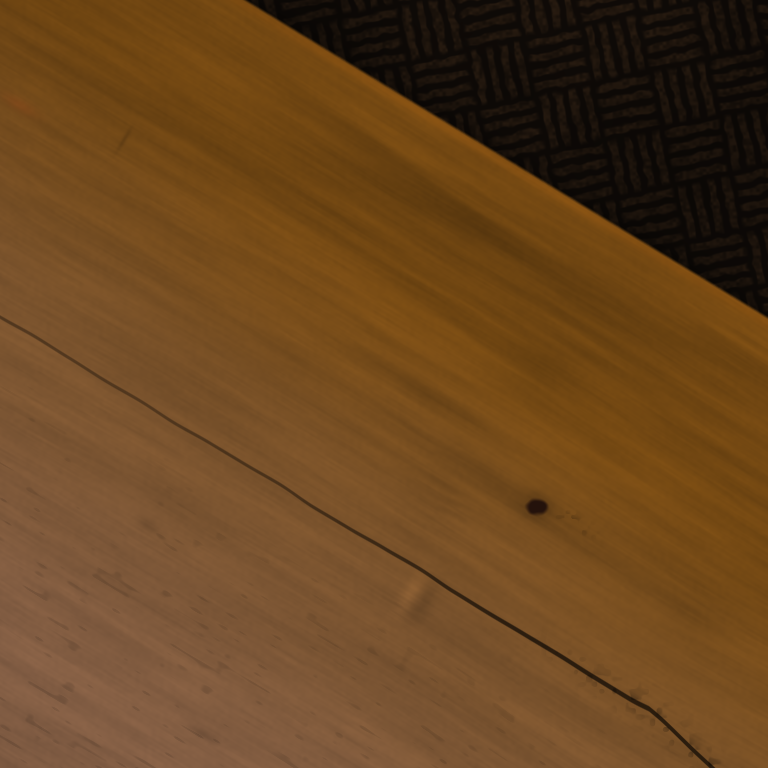
Reproduce this texture procedurally as a WebGL 1 fragment shader.

```glsl
precision highp float;
// Varnished wooden tabletop with a plank seam and knot, above dark basket-weave carpet.
uniform vec2 u_resolution;

const vec2 EDGE_START = vec2(0.319, 1.0);
const vec2 GRAIN_DIR = vec2(0.8545, -0.5195);
const vec3 AMBER = vec3(0.45, 0.28, 0.07);
const vec3 TAN = vec3(0.485, 0.328, 0.175);
const vec3 ROSE = vec3(0.51, 0.365, 0.265);
const vec3 RIB = vec3(0.145, 0.098, 0.058);
const vec3 GAP = vec3(0.055, 0.038, 0.026);
const vec3 KNOT = vec3(0.12, 0.055, 0.04);
const vec2 KNOT_POS = vec2(0.699, 0.340);
const vec2 WEAVE_ORIGIN = vec2(0.668, 0.831);
const float WEAVE_TILE = 0.076;
const float WEAVE_ANGLE = 0.21;
const float RIBS = 4.0;

float hash(vec2 p) {
  vec3 q = fract(p.xyx * vec3(0.1031, 0.1030, 0.0973));
  q += dot(q, q.yzx + 33.33);
  return fract((q.x + q.y) * q.z);
}

float noise(vec2 p) {
  vec2 i = floor(p), f = fract(p);
  f = f * f * (3.0 - 2.0 * f);
  return mix(mix(hash(i), hash(i + vec2(1.0, 0.0)), f.x),
             mix(hash(i + vec2(0.0, 1.0)), hash(i + 1.0), f.x), f.y);
}

float fbm(vec2 p) {
  float sum = 0.0, amp = 0.5;
  for (int i = 0; i < 4; i++) {
    sum += amp * noise(p);
    p = p * 2.03 + 17.3;
    amp *= 0.5;
  }
  return sum;
}

// x runs along the grain, y away from the table edge
vec2 grainSpace(vec2 p) {
  return vec2(dot(p, GRAIN_DIR), dot(p, vec2(GRAIN_DIR.y, -GRAIN_DIR.x)));
}

// Soft elliptical spot aligned with the grain
float spot(vec2 p, vec2 center, vec2 size) {
  vec2 q = grainSpace(p - center) / size;
  return exp(-dot(q, q));
}

// Alternating blocks of fuzzy ribs
vec3 carpet(vec2 p) {
  float c = cos(WEAVE_ANGLE), s = sin(WEAVE_ANGLE);
  vec2 q = p - WEAVE_ORIGIN;
  q = vec2(c * q.x + s * q.y, c * q.y - s * q.x) / WEAVE_TILE + 0.5;
  q += 0.06 * (vec2(noise(p * 90.0), noise(p * 90.0 + 40.0)) - 0.5);
  vec2 cell = floor(q), f = fract(q);
  if (mod(cell.x + cell.y, 2.0) > 0.5) f = f.yx;
  float rib = smoothstep(0.15, 0.75, 0.5 - 0.5 * cos(6.2832 * RIBS * f.y));
  rib *= smoothstep(0.0, 0.10, min(f.x, 1.0 - f.x));
  float fuzz = 0.65 + 0.6 * noise(p * 230.0);
  float light = 0.72 + 0.45 * fbm(p * 7.0);
  return mix(GAP, RIB * fuzz, rib * 0.78) * light;
}

vec3 wood(vec2 p, float depth, float px) {
  vec2 g = grainSpace(p);
  g.y += 0.012 * (noise(g * vec2(3.0, 5.0)) - 0.5);

  // Varnish shifts from amber at the edge to pale rose in the near corner
  float tone = depth - 0.13 * p.x + 0.07 * (fbm(g * vec2(3.0, 9.0)) - 0.5);
  vec3 col = mix(AMBER, TAN, smoothstep(0.10, 0.52, tone));
  col = mix(col, ROSE, smoothstep(0.42, 0.92, tone));

  // Grain at three widths, stronger close to the edge
  float broad = fbm(g * vec2(2.5, 22.0)) - 0.47;
  float streak = fbm(g * vec2(5.0, 75.0) + 9.0) - 0.47;
  float fine = noise(g * vec2(24.0, 330.0)) - 0.5;
  float strength = mix(1.0, 0.65, smoothstep(0.1, 0.5, depth));
  float shade = 1.0 + strength * (0.20 * broad + 0.24 * streak) + 0.045 * fine;
  shade += 0.03 * (noise(p * 190.0) - 0.5);

  // Dark bands, cloudy cross-figure and a pale fleck
  shade -= 0.14 * spot(p, vec2(0.56, 0.74), vec2(0.24, 0.035));
  shade -= 0.13 * spot(p, vec2(0.55, 0.49), vec2(0.12, 0.012));
  shade -= 0.08 * spot(p, vec2(0.08, 0.97), vec2(0.20, 0.07));
  shade += 0.07 * spot(p, vec2(0.50, 0.58), vec2(0.11, 0.05));
  float ripple = 0.65 + 0.35 * sin(g.y * 420.0 + 4.0 * noise(g * 20.0));
  shade -= 0.10 * ripple * spot(p, vec2(0.565, 0.345), vec2(0.045, 0.05));
  shade -= 0.07 * spot(p, vec2(0.70, 0.51), vec2(0.05, 0.04));
  shade -= 0.06 * spot(p, vec2(0.22, 0.50), vec2(0.12, 0.03));
  shade -= 0.07 * spot(p, vec2(0.90, 0.20), vec2(0.05, 0.03));
  shade += 0.13 * spot(p, vec2(0.535, 0.228), vec2(0.010, 0.030));
  shade -= 0.13 * spot(p, vec2(0.552, 0.215), vec2(0.012, 0.026));

  // Nicks and stains
  shade -= 0.15 * spot(p, vec2(0.161, 0.817), vec2(0.003, 0.016));
  shade -= 0.13 * spot(p, vec2(0.193, 0.316), vec2(0.014, 0.008));
  shade -= 0.17 * spot(p, vec2(0.265, 0.044), vec2(0.022, 0.005));
  float flecks = smoothstep(0.80, 0.95, noise(g * vec2(45.0, 170.0) + 5.0));
  shade -= 0.10 * flecks * smoothstep(0.50, 0.70, depth);
  float scratch = smoothstep(0.55, 0.80, noise(p * 150.0));
  shade -= 0.22 * scratch * spot(p, vec2(0.75, 0.319), vec2(0.025, 0.009));
  col *= shade;
  col.r += 0.05 * spot(p, vec2(0.026, 0.863), vec2(0.025, 0.008));

  // Plank seam, bending and splintering toward its lower end
  float seamY = 0.588 - 0.605 * p.x - 0.32 * max(p.x - 0.845, 0.0);
  seamY += 0.004 * (noise(vec2(p.x * 22.0, 3.0)) - 0.5);
  float seam = abs(p.y - seamY) * 0.855;
  float width = mix(0.0008, 0.0018, smoothstep(0.3, 0.9, p.x));
  float line = 1.0 - smoothstep(width, width + 0.001 + px, seam);
  col *= 1.0 - line * mix(0.35, 0.65, smoothstep(0.2, 0.75, p.x));
  float chips = smoothstep(0.58, 0.78, noise(p * 120.0)) * exp(-seam * 90.0);
  col *= 1.0 - 0.38 * chips * smoothstep(0.64, 0.88, p.x);

  // Knot with a soft halo
  vec2 k = (p - KNOT_POS) * vec2(0.9, 1.1);
  float r = length(k) + 0.004 * (noise(p * 120.0) - 0.5);
  col *= 1.0 - 0.16 * exp(-r * r * 2200.0);
  return mix(col, KNOT, 0.92 * (1.0 - smoothstep(0.008, 0.0135 + px, r)));
}

void main() {
  vec2 p = gl_FragCoord.xy / u_resolution;
  float px = 1.0 / min(u_resolution.x, u_resolution.y);
  float depth = grainSpace(p - EDGE_START).y;
  vec3 top = wood(p, depth, px);
  top += vec3(0.05, 0.022, 0.0) * exp(-pow((depth - 0.006) / 0.007, 2.0));
  vec3 floorCol = carpet(p) * (1.0 - 0.35 * exp(depth * 60.0) * step(depth, 0.0));
  float blur = 0.0015 + px;
  gl_FragColor = vec4(mix(floorCol, top, smoothstep(-blur, blur, depth)), 1.0);
}
```
